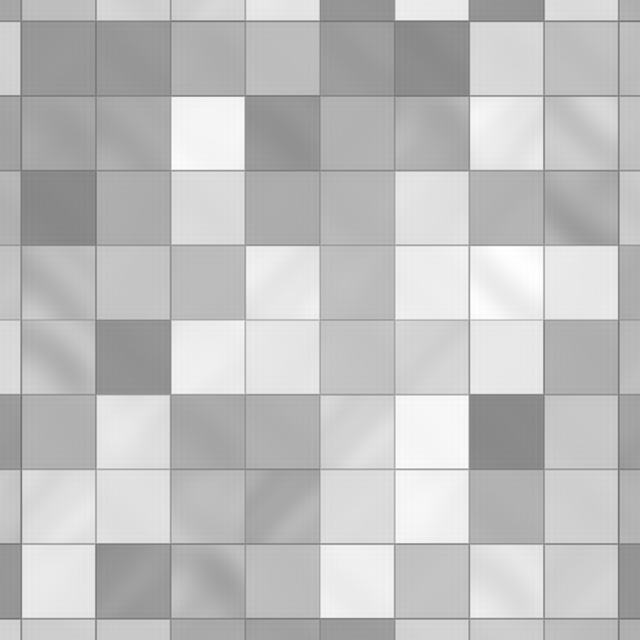
Reproduce this pattern procedurally as a Shadertoy shader.

```glsl
// Square grey tiles in random tones, softly clouded, with thin dark joints.

const float TILES = 8.57;          // tiles across the canvas, a joint at the centre
const float TONE_MID = 0.752;
const float TONE_SPREAD = 0.215;
const float JOINT_TONE = 0.43;
const float JOINT_HALF = 0.012;    // half width, in tiles
const float JOINT_SOFT = 0.009;    // edge blur, in tiles
const float JOINT_FAINT = 0.42;    // joint strength at the centre
const float JOINT_STRONG = 0.85;   // joint strength near the border
const float CLOUD = 0.11;          // strongest clouding of a tile
const float WEAVE = 0.010;         // fine lines along the tile edges
const int SAMPLES = 2;             // samples per pixel side

float hash(vec2 p, float seed) {
    vec3 q = fract(vec3(p.xyx + seed * 17.13) * vec3(0.1031, 0.1030, 0.0973));
    q += dot(q, q.yzx + 33.33);
    return fract((q.x + q.y) * q.z);
}

// Layered sines, warped, about -1 to 1
float clouds(vec2 p, float phase) {
    p += 0.35 * sin(p.yx * 2.3 + phase);
    float sum = 0.6 * sin(p.x * 2.6 + phase) * cos(p.y * 2.2 - phase * 1.7);
    sum += 0.3 * sin(dot(p, vec2(3.1, 4.3)) + phase * 2.3);
    return sum + 0.1 * sin(dot(p, vec2(-7.0, 5.2)) + phase * 3.1);
}

// Faint parallel lines that fade towards the middle of the tile
float weave(vec2 local) {
    vec2 edge = 0.5 - abs(local - 0.5);
    vec2 lines = sin(edge * 75.0) * exp(-edge * 7.0);
    return lines.x + lines.y;
}

float tileTone(vec2 cell, vec2 local) {
    float s = 2.0 * hash(cell, 1.0) - 1.0;
    float tone = TONE_MID + TONE_SPREAD * s * (0.75 + 0.25 * s * s);
    float phase = 6.2832 * hash(cell, 2.0);
    float amount = hash(cell, 3.0);
    tone += CLOUD * (0.12 + 0.88 * amount * amount * amount) * clouds(local, phase);
    return tone + WEAVE * weave(local);
}

// Strength of one joint segment: x for vertical joints, y for horizontal
vec2 jointStrength(vec2 joint, vec2 cell) {
    vec2 base = mix(vec2(JOINT_FAINT), vec2(JOINT_STRONG), min(abs(joint) / 4.0, 1.0));
    vec2 vary = vec2(hash(vec2(joint.x, cell.y), 4.0), hash(vec2(cell.x, joint.y), 5.0));
    return base * (0.75 + 0.35 * vary);
}

float surface(vec2 p, float pixel) {
    vec2 cell = floor(p);
    float tone = tileTone(cell, p - cell);
    vec2 joint = round(p);
    vec2 dist = abs(p - joint);
    float soft = max(JOINT_SOFT, 0.5 * pixel);
    vec2 mask = 1.0 - smoothstep(JOINT_HALF - soft, JOINT_HALF + soft, dist);
    mask *= jointStrength(joint, cell);
    return mix(tone, JOINT_TONE, max(mask.x, mask.y));
}

void mainImage(out vec4 fragColor, in vec2 fragCoord) {
    float pixel = TILES / min(iResolution.x, iResolution.y);
    vec2 centred = fragCoord - 0.5 * iResolution.xy;
    float tone = 0.0;

    // Average a small grid of samples to smooth the tile edges
    for (int j = 0; j < SAMPLES; j++) {
        for (int i = 0; i < SAMPLES; i++) {
            vec2 offset = (vec2(i, j) + 0.5) / float(SAMPLES) - 0.5;
            tone += surface((centred + offset) * pixel, pixel);
        }
    }
    tone /= float(SAMPLES * SAMPLES);
    fragColor = vec4(vec3(clamp(tone, 0.0, 1.0)), 1.0);
}
```
